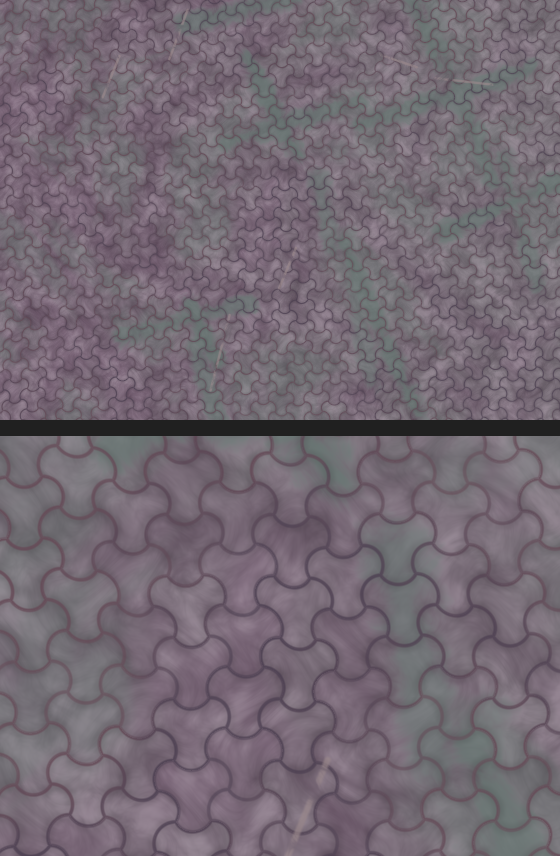
Top, the full canvas; bottom, a detail of the centre.
Reproduce this texture procedurally as a Shadertoy shader.

```glsl
// Worn mauve paving of interlocking three-lobed stones, with mossy streaks and pale scratches.

vec2 hash22(vec2 p) {
    vec3 h = fract(p.xyx * vec3(0.1031, 0.1030, 0.0973));
    h += dot(h, h.yzx + 33.33);
    return fract((h.xx + h.yz) * h.zy);
}

// Cellular noise: distance to the nearest scattered point
float cellular(vec2 p) {
    vec2 cell = floor(p);
    float nearest = 2.0;
    for (int y = -1; y <= 1; y++)
        for (int x = -1; x <= 1; x++) {
            vec2 c = cell + vec2(x, y);
            nearest = min(nearest, length(c + hash22(c + 80.0) - p));
        }
    return nearest;
}

// Cellular octaves bent by sines, centred near 0.55
float clouds(vec2 p) {
    float sum = 0.0, weight = 0.5;
    for (int i = 0; i < 4; i++) {
        p += 0.35 * sin(p.yx * 1.9 + vec2(0.4, 2.1));
        sum += weight * (1.0 - cellular(p));
        p = mat2(1.6, 1.2, -1.2, 1.6) * p + 5.3;
        weight *= 0.55;
    }
    return sum / 1.01;
}

float segmentDistance(vec2 p, vec2 middle, float angle, float halfLength) {
    vec2 along = vec2(cos(angle), sin(angle));
    vec2 q = p - middle;
    return length(q - along * clamp(dot(q, along), -halfLength, halfLength));
}

vec2 lobeDirection(int k, float start) {
    float angle = radians(start + 120.0 * float(k));
    return vec2(cos(angle), sin(angle));
}

// Centre of the stone that owns p: nearest hexagon, then neighbours' lobes bite in
vec2 stoneCentre(vec2 p) {
    vec2 period = vec2(sqrt(3.0), 1.0);
    vec2 a = floor(p / period + 0.5) * period;
    vec2 b = (floor(p / period) + 0.5) * period;
    vec2 centre = length(p - a) < length(p - b) ? a : b;
    vec2 q = p - centre;
    for (int k = 0; k < 3; k++) {
        vec2 dir = lobeDirection(k, 90.0);
        if (length(q - 0.66 * dir) < 0.33) centre += dir;
    }
    return centre;
}

// Distance from inside a stone to its joint
float jointDistance(vec2 q) {
    float d = 0.19;
    for (int k = 0; k < 3; k++) {
        vec2 lobe = lobeDirection(k, 30.0);
        d = min(d, abs(length(q - 0.66 * lobeDirection(k, 90.0)) - 0.33));
        if (dot(q, lobe) > 0.5) d = min(d, abs(0.33 - length(q - 0.34 * lobe)));
    }
    return d;
}

void mainImage(out vec4 fragColor, in vec2 fragCoord) {
    vec2 p = fragCoord / iResolution.y;
    float rows = 20.5;
    float pixel = rows / iResolution.y;

    // Slightly uneven laying
    vec2 t = p * rows + 0.12 * sin(p.yx * vec2(9.0, 7.0) + vec2(1.0, 3.0));
    t += 0.03 * sin(t.yx * 2.3);
    vec2 centre = stoneCentre(t);
    float joint = jointDistance(t - centre);
    vec2 tone = hash22(floor(centre * vec2(2.0 / sqrt(3.0), 2.0) + 0.5) + 60.0);

    // Stone colour: purple at the left, greyer to the right, mottled
    float broad = clouds(p * 3.5 + 2.0);
    float fine = clouds(p * 26.0);
    float patches = clouds(p * 10.0 + 7.0);
    float grey = smoothstep(0.3, 1.0, 0.35 * p.x + broad - 0.1 + 0.2 * (tone.x - 0.5));
    vec3 color = mix(vec3(0.465, 0.385, 0.455), vec3(0.485, 0.455, 0.485), grey);
    color += 0.2 * (fine - 0.55) + 0.13 * (patches - 0.55) + 0.035 * (tone.y - 0.5);
    color = mix(color, vec3(0.60, 0.54, 0.59), 0.4 * smoothstep(0.60, 0.78, patches * 0.7 + fine * 0.3));

    // Moss streaks: mostly steep, every third one shallow
    float moss = 0.0;
    for (int i = 0; i < 15; i++) {
        float n = float(i);
        vec2 r = hash22(vec2(n + 3.0, 17.0));
        vec2 middle = vec2(0.40 + 0.88 * fract(n * 0.618 + 0.1), fract(n * 0.755 + 0.2));
        float angle = i % 3 == 2 ? mix(-0.3, 0.5, r.x) : mix(-1.45, -1.1, r.x);
        float d = segmentDistance(p, middle, angle, mix(0.07, 0.22, r.y));
        d += 0.05 * (0.55 - patches) + 0.04 * (0.55 - fine);
        moss = max(moss, (0.55 + 0.45 * r.x) * (1.0 - smoothstep(0.004, 0.030, d)));
    }
    moss = max(moss, 0.35 * smoothstep(0.58, 0.75, broad));
    color = mix(color, vec3(0.385, 0.455, 0.435), 0.75 * moss);

    // Soft shoulder and dark, reddish joint
    color *= mix(0.93, 1.01, smoothstep(0.02, 0.16, joint));
    float line = 1.0 - smoothstep(0.018 - 0.5 * pixel, 0.038 + 0.5 * pixel, joint);
    vec3 jointColor = mix(vec3(0.30, 0.25, 0.32), vec3(0.40, 0.29, 0.34), smoothstep(0.4, 0.7, broad));
    color = mix(color, jointColor, line * mix(0.5, 0.85, tone.x));

    // Pale scratches
    for (int i = 0; i < 6; i++) {
        vec2 r = hash22(vec2(float(i) + 41.0, 9.0));
        vec2 middle = vec2(0.15 + 1.1 * fract(float(i) * 0.618 + 0.25), r.y);
        float angle = i % 3 == 1 ? mix(-0.6, 0.3, r.x) : mix(1.1, 1.35, r.x);
        float d = segmentDistance(p, middle, angle, mix(0.03, 0.10, r.x));
        float scratch = 1.0 - smoothstep(0.001, 0.0035 + 0.5 / iResolution.y, d);
        color = mix(color, vec3(0.61, 0.54, 0.55), 0.65 * scratch * smoothstep(0.35, 0.6, fine));
    }
    fragColor = vec4(color, 1.0);
}
```
